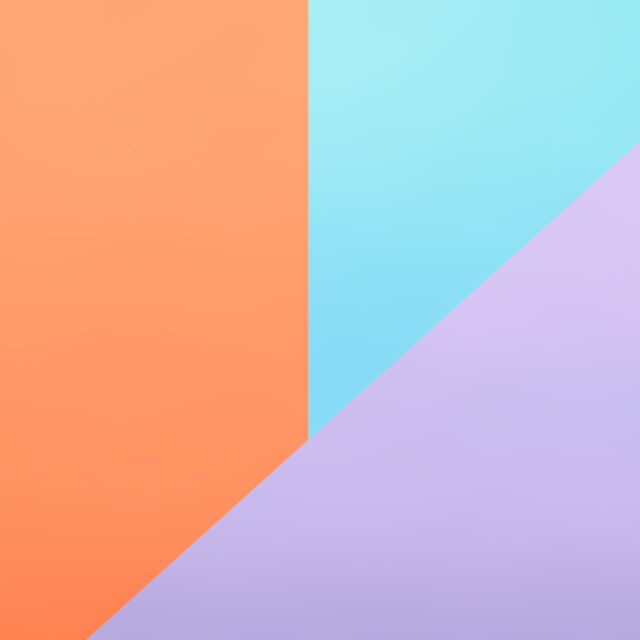
This background is drawn by a three.js fragment shader. Its source:

```glsl
// Three sheets of pastel paper: orange at left, cyan at upper right, and a
// lavender sheet laid across the lower right corner. Signed distances cut the
// sheets, soft gradients shade them, and layered sines and cells add grain.
varying vec2 vUv;

vec2 hash2(vec2 p) {
  return fract(sin(vec2(dot(p, vec2(127.1, 311.7)), dot(p, vec2(269.5, 183.3)))) * 4375.85);
}

// Broad, barely visible unevenness of the paper
float mottle(vec2 p) {
  return sin(p.x * 17.0 + 2.0 * sin(p.y * 11.0)) * sin(p.y * 23.0 + sin(p.x * 13.0));
}

// Sparse pale flecks: one jittered dot in some of the cells
float flecks(vec2 p) {
  vec2 cell = floor(p * 48.0);
  vec2 jitter = hash2(cell);
  float d = length(fract(p * 48.0) - 0.25 - 0.5 * jitter);
  return step(0.85, hash2(cell + 7.3).x) * (1.0 - smoothstep(0.03, 0.11, d));
}

vec3 orangeSheet(vec2 p) {
  vec3 c = mix(vec3(1.0, 0.50, 0.315), vec3(1.0, 0.575, 0.385), smoothstep(-0.06, 0.27, p.y));
  c = mix(c, vec3(1.0, 0.655, 0.46), smoothstep(0.18, 0.95, p.y));
  float worn = 1.0 - smoothstep(0.06, 0.2, length((p - vec2(0.21, 0.8)) * vec2(1.0, 0.7)));
  return c + 0.06 * worn * flecks(p);
}

vec3 cyanSheet(vec2 p) {
  vec3 c = mix(vec3(0.53, 0.86, 0.965), vec3(0.60, 0.915, 0.955), smoothstep(0.35, 0.92, p.y));
  float glow = 1.0 - smoothstep(0.0, 0.5, length(p - vec2(0.52, 1.0)));
  return c + vec3(0.065, 0.02, 0.01) * glow;
}

vec3 lavenderSheet(vec2 p) {
  vec3 c = mix(vec3(0.71, 0.66, 0.87), vec3(0.795, 0.735, 0.935), smoothstep(-0.04, 0.26, p.y));
  c = mix(c, vec3(0.85, 0.78, 0.96), smoothstep(0.22, 0.68, p.y));
  // Cool band toward the right edge
  float cool = exp(-pow((p.y - 0.37) / 0.07, 2.0)) * smoothstep(0.5, 1.0, p.x);
  return c + vec3(-0.025, 0.005, 0.0) * cool;
}

void main() {
  float soft = 0.0012;
  float seam = vUv.x - 0.482;
  float diagonal = dot(vUv - vec2(0.134, 0.0), normalize(vec2(0.9, -1.0)));

  vec3 color = mix(orangeSheet(vUv), cyanSheet(vUv), smoothstep(-soft, soft, seam));
  // Pale cut edge along the upright seam
  color = mix(color, vec3(0.86, 0.84, 0.83), 0.3 * (1.0 - smoothstep(0.0, 0.002, abs(seam))));
  color = mix(color, lavenderSheet(vUv), smoothstep(-soft, soft, diagonal));

  color += 0.003 * mottle(vUv);
  gl_FragColor = vec4(clamp(color, 0.0, 1.0), 1.0);
}
```
